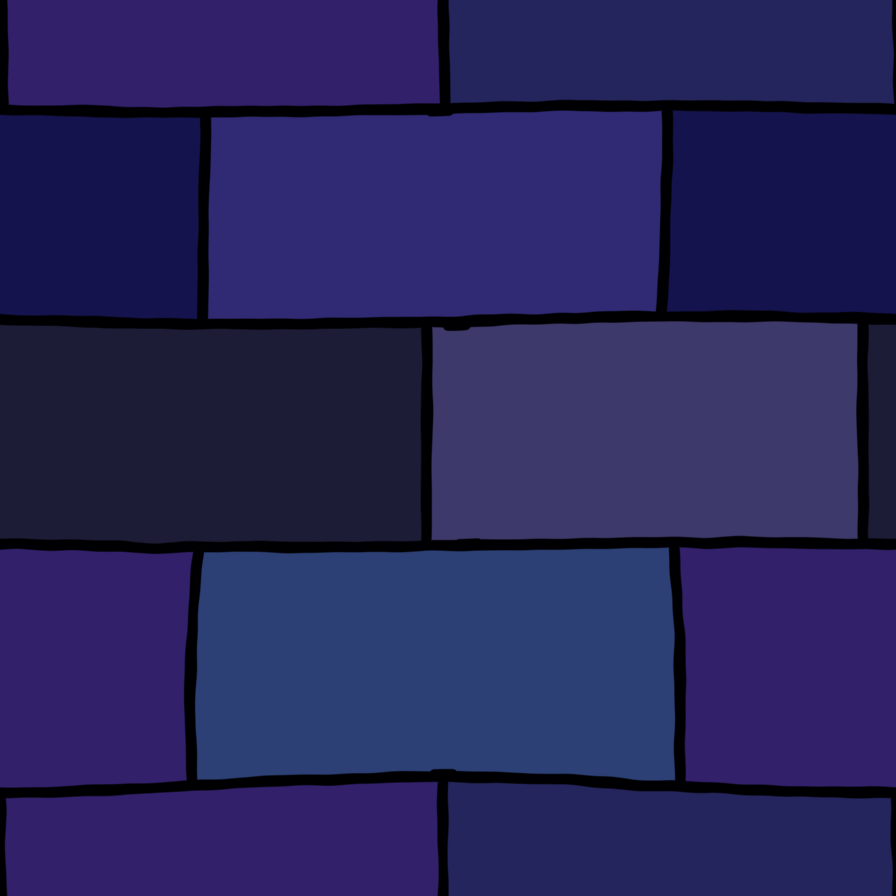
Reproduce this pattern procedurally as a WebGL 2 fragment shader.

```glsl
#version 300 es
precision highp float;

uniform vec2 u_resolution;
out vec4 outColor;

const float TAU = 6.2831853;
const int ROWS = 4;
const float HALF_LINE = 0.0061;
const vec3 INK = vec3(0.0, 0.0, 0.008);

// Mortar courses from the bottom: height, cosine bend, sine bend
const vec3 COURSES[4] = vec3[4](
    vec3(0.1240, -0.0088, 0.0010),
    vec3(0.3918, 0.0008, -0.0026),
    vec3(0.6425, 0.0010, -0.0042),
    vec3(0.8785, -0.0006, -0.0036));

// Stroke overlaps on each course: position across, offset from the line
const vec2 OVERLAPS[4] = vec2[4](
    vec2(0.495, 0.0022), vec2(0.523, 0.0012),
    vec2(0.510, -0.0035), vec2(0.491, -0.0020));

// Upright joints of each row: two positions, then their lean
const vec4 JOINTS[4] = vec4[4](
    vec4(0.0020, 0.4955, -0.0040, -0.0030),
    vec4(0.2190, 0.7555, 0.0080, -0.0070),
    vec4(0.4755, 0.9630, 0.0010, -0.0020),
    vec4(0.2280, 0.7410, 0.0030, 0.0060));

// Sideways bulge of the two joints at mid-row
const vec2 BULGES[4] = vec2[4](
    vec2(0.0, -0.001), vec2(-0.0065, 0.003),
    vec2(0.001, 0.0), vec2(-0.001, 0.002));

// Brick between the joints, and the one that wraps around
const vec3 INNER[4] = vec3[4](
    vec3(0.196, 0.126, 0.420), vec3(0.176, 0.250, 0.459),
    vec3(0.240, 0.224, 0.416), vec3(0.184, 0.165, 0.451));
const vec3 OUTER[4] = vec3[4](
    vec3(0.145, 0.145, 0.365), vec3(0.196, 0.126, 0.420),
    vec3(0.110, 0.110, 0.212), vec3(0.082, 0.075, 0.302));

float gradientAt(float cell, float seed) {
    return fract(sin(cell * 127.1 + seed * 311.7) * 4375.85) * 2.0 - 1.0;
}

// Gradient noise along a line, repeating once per unit
float lineNoise(float x, float cells, float seed) {
    float p = x * cells;
    float cell = floor(p);
    float f = p - cell;
    float left = gradientAt(mod(cell, cells), seed) * f;
    float right = gradientAt(mod(cell + 1.0, cells), seed) * (f - 1.0);
    return mix(left, right, f * f * f * (f * (f * 6.0 - 15.0) + 10.0));
}

float handWobble(float x, float seed) {
    return 0.0030 * lineNoise(x, 9.0, seed) + 0.0022 * lineNoise(x, 26.0, seed + 3.0);
}

float penRadius(float x, float seed) {
    return HALF_LINE + 0.0020 * lineNoise(x, 14.0, seed);
}

float wrapOffset(float d) {
    return fract(d + 0.5) - 0.5;
}

float courseHeight(float x, vec3 course, float seed) {
    return course.x + course.y * cos(TAU * x) + course.z * sin(TAU * x)
        + handWobble(x, seed);
}

float courseDistance(vec2 p, float height, vec2 overlap, float seed) {
    float dy = wrapOffset(p.y - height);
    float line = abs(dy) - penRadius(p.x, seed + 20.0);
    float dx = max(abs(wrapOffset(p.x - overlap.x)) - 0.010, 0.0);
    float nub = length(vec2(dx, dy - overlap.y)) - HALF_LINE;
    return min(line, nub);
}

// x of both joints at height t (0 to 1) within the row
vec2 jointPositions(vec4 joints, vec2 bulge, float t, float y, float seed) {
    vec2 wobble = vec2(handWobble(y, seed), handWobble(y, seed + 7.0));
    return joints.xy + joints.zw * (t - 0.5) + bulge * 4.0 * t * (1.0 - t) + wobble;
}

void main() {
    vec2 p = gl_FragCoord.xy / u_resolution;
    float soft = 1.0 / min(u_resolution.x, u_resolution.y);

    // Courses, and the row this point falls in
    float heights[4];
    float dist = 1.0;
    int above = 0;
    for (int i = 0; i < ROWS; i++) {
        float seed = float(i) + 1.0;
        heights[i] = courseHeight(p.x, COURSES[i], seed);
        dist = min(dist, courseDistance(p, heights[i], OVERLAPS[i], seed));
        if (p.y >= heights[i]) above++;
    }
    int row = above % ROWS;
    float base = heights[(row + ROWS - 1) % ROWS];
    float t = fract(p.y - base) / fract(heights[row] - base);

    // Joints and brick colour
    float rowSeed = float(row) + 40.0;
    vec2 joints = jointPositions(JOINTS[row], BULGES[row], t, p.y, rowSeed);
    float jointGap = min(abs(wrapOffset(p.x - joints.x)), abs(wrapOffset(p.x - joints.y)));
    dist = min(dist, jointGap - penRadius(p.y, rowSeed + 9.0));
    bool between = p.x > joints.x && p.x < joints.y;
    vec3 brick = between ? INNER[row] : OUTER[row];

    outColor = vec4(mix(INK, brick, smoothstep(-soft, soft, dist)), 1.0);
}
```
